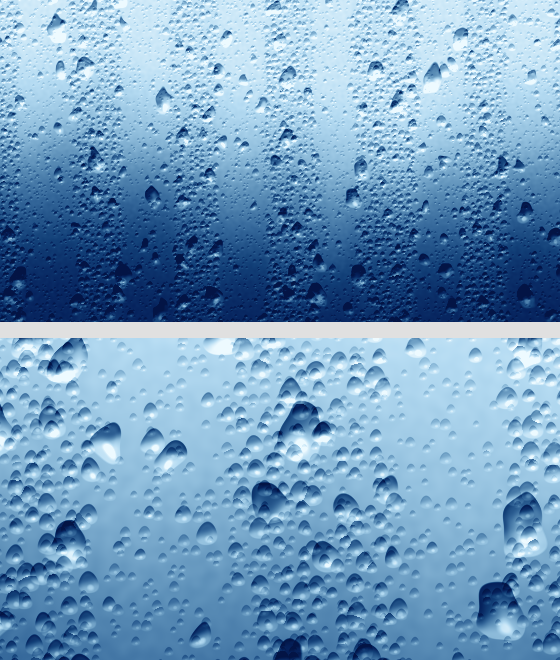
Top, the full canvas; bottom, a detail of the centre.
Write a Shadertoy shader that draws this texture.

```glsl
// Misted window glass: a pale-to-deep blue backdrop seen through water drops.
// Jittered grids scatter mist, beads and drops; each drop flips the light
// behind it, so it is dark above and bright below. Beads gather in streaks.

const float TAU = 6.2831853;
const float STREAK_PERIOD = 0.30;

// Shades from deep water to glint, indexed by tone 0..7
const vec3 SHADES[8] = vec3[8](
    vec3(0.01, 0.08, 0.27), vec3(0.02, 0.13, 0.36),
    vec3(0.07, 0.25, 0.47), vec3(0.20, 0.40, 0.60),
    vec3(0.36, 0.56, 0.72), vec3(0.56, 0.74, 0.86),
    vec3(0.71, 0.86, 0.95), vec3(0.93, 0.98, 1.00));

struct Drop {
    vec2 local;   // position inside the drop, in radii
    float dist;   // 1.0 on the rim
    float radius;
};

vec2 hash2(vec2 p) {
    vec3 h = fract(p.xyx * vec3(0.1031, 0.1030, 0.0973));
    h += dot(h, h.yzx + 33.33);
    return fract((h.xx + h.yz) * h.zy);
}

float gradientDot(vec2 cell, vec2 offset) {
    return dot(hash2(cell + 200.0) * 2.0 - 1.0, offset);
}

float gradientNoise(vec2 p) {
    vec2 i = floor(p), f = p - i;
    vec2 u = f * f * f * (f * (f * 6.0 - 15.0) + 10.0);
    vec2 e = vec2(1.0, 0.0);
    float low = mix(gradientDot(i, f), gradientDot(i + e, f - e), u.x);
    float high = mix(gradientDot(i + e.yx, f - e.yx),
                     gradientDot(i + 1.0, f - 1.0), u.x);
    return mix(low, high, u.y);
}

// 0 in wiped columns, 1 in beaded columns
float streak(vec2 p) {
    float x = p.x + 0.02 * gradientNoise(p * vec2(18.0, 9.0))
                  + 0.10 * gradientNoise(vec2(p.x * 3.0, p.y * 0.4));
    return smoothstep(-0.25, 0.15, -cos(TAU * (x - 1.06) / STREAK_PERIOD));
}

// Closest drop of a jittered grid; density is (wiped, beaded)
Drop findDrop(vec2 p, float cell, vec2 density, vec2 sizes, float stretch, float seed) {
    Drop best = Drop(vec2(0.0), 9.0, cell);
    vec2 home = floor(p / cell);
    for (int j = -1; j <= 1; j++)
    for (int i = -1; i <= 1; i++) {
        vec2 id = home + vec2(i, j);
        vec2 place = hash2(id + seed);
        vec2 kind = hash2(id + seed + 57.0);
        vec2 center = (id + 0.5 + 0.75 * (place - 0.5)) * cell;
        if (kind.y > mix(density.x, density.y, streak(center))) continue;
        float radius = cell * mix(sizes.x, sizes.y, kind.x * kind.x);
        vec2 q = (p - center) / radius;
        q.y /= mix(1.0, stretch, place.x);
        q.x += (place.y - 0.5) * (stretch - 1.0) * q.y;
        q.x *= 1.0 + 0.28 * clamp(q.y, -1.0, 1.5);
        float dist = length(q);
        if (dist < best.dist) best = Drop(q, dist, radius);
    }
    return best;
}

// Flipped light inside the drop, with a darker upper rim and a low glint
float shadeDrop(float tone, Drop drop, float contrast, float ripple, float pixel) {
    float soft = 0.8 * pixel / drop.radius;
    float cover = 1.0 - smoothstep(1.0 - soft, 1.0 + soft, drop.dist);
    float lit = smoothstep(-0.55, 0.65, -drop.local.y + 0.25 * drop.local.x + ripple);
    float rim = smoothstep(0.6, 1.0, drop.dist) * (0.5 + 0.5 * drop.local.y);
    float glint = 1.0 - smoothstep(0.1, 0.4, length(drop.local - vec2(0.15, -0.5)));
    float change = mix(-1.0, 0.45, lit) - 0.4 * rim + 0.55 * glint;
    return tone + cover * contrast * change;
}

vec3 shadeColor(float tone) {
    float t = clamp(tone, 0.0, 6.999);
    int i = int(t);
    return mix(SHADES[i], SHADES[i + 1], fract(t));
}

void mainImage(out vec4 fragColor, in vec2 fragCoord) {
    vec2 p = fragCoord / iResolution.y;
    float pixel = 1.0 / iResolution.y;
    float across = fragCoord.x / iResolution.x;

    // Backdrop: bright above and right of centre, uneven toward the bottom
    float glow = exp(-pow((across - 0.62) / 0.35, 2.0)) - 0.5;
    float cloud = gradientNoise(p * vec2(5.0, 2.5));
    float level = smoothstep(0.0, 0.84, p.y + 0.16 * glow + 0.08 * cloud);
    float tone = 1.35 + 4.9 * level;
    tone += (1.0 - streak(p)) * mix(-0.25, 0.2, p.y);
    tone += 0.25 * gradientNoise(p * 70.0);

    // Fine mist, then beads, then running drops with uneven outlines
    vec2 bend = vec2(gradientNoise(p * 28.0), gradientNoise(p * 28.0 + 40.0));
    float ripple = 0.7 * gradientNoise(p * 45.0 + 9.0);
    Drop mist = findDrop(p, 0.0125, vec2(0.45, 0.8), vec2(0.25, 0.5), 1.1, 3.0);
    Drop bead = findDrop(p, 0.0200, vec2(0.07, 0.85), vec2(0.28, 0.56), 1.2, 101.0);
    Drop small = findDrop(p + 0.006 * bend, 0.050, vec2(0.16, 0.34), vec2(0.16, 0.34), 1.4, 211.0);
    Drop large = findDrop(p + 0.016 * bend, 0.105, vec2(0.50, 0.68), vec2(0.13, 0.27), 1.8, 307.0);
    tone = shadeDrop(tone, mist, 0.9, 0.0, pixel);
    tone = shadeDrop(tone, bead, 1.7, 0.0, pixel);
    tone = shadeDrop(tone, small, 2.1, 0.5 * ripple, pixel);
    tone = shadeDrop(tone, large, 2.5, ripple, pixel);

    fragColor = vec4(shadeColor(tone), 1.0);
}
```
